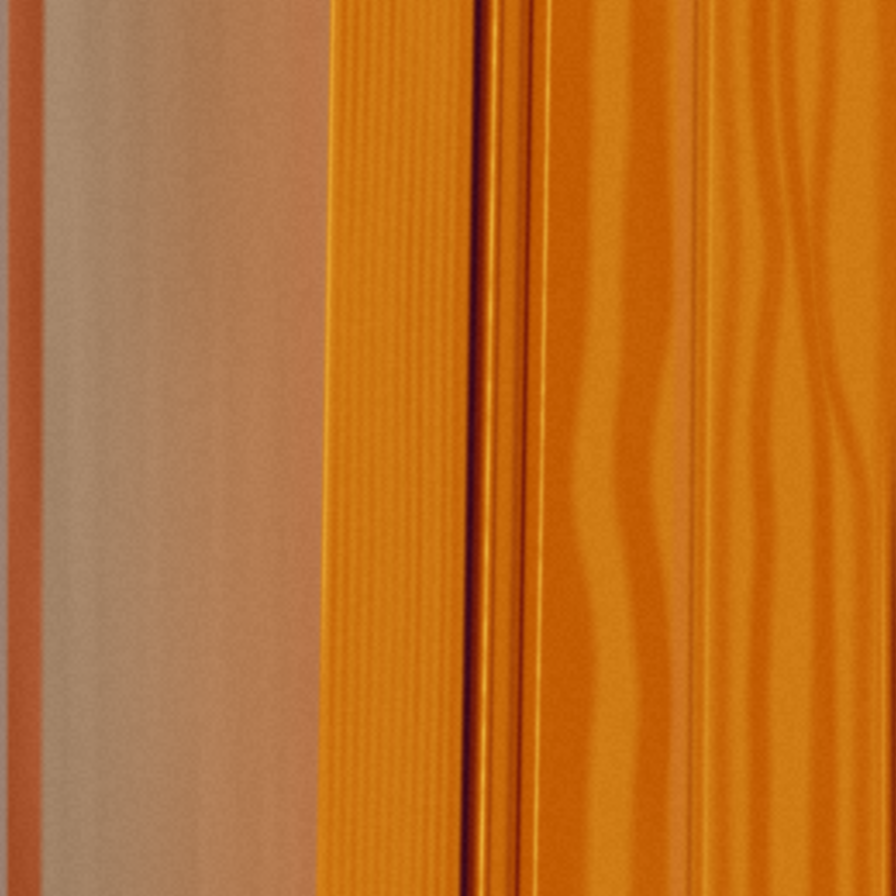
Reproduce this texture procedurally as a Shadertoy shader.

```glsl
// Upright wooden boards beside a matte beige panel, with a dark joint and lit bevels.
// Vertical layers are blended left to right in slightly leaning coordinates;
// the wide board carries wavy growth bands whose paths are sums of smooth bumps.
#define LEAN 0.016
#define SOFT 0.004
#define GRAIN_PERIOD 0.0133
#define GRAIN_DEPTH 0.42
#define SPECKLE 0.028
#define HONEY vec3(0.81, 0.48, 0.08)
#define AMBER vec3(0.76, 0.36, 0.01)
#define GLINT vec3(0.90, 0.65, 0.20)
#define MAROON vec3(0.46, 0.09, 0.03)
#define SHADOW vec3(0.24, 0.03, 0.10)
#define RUST vec3(0.65, 0.32, 0.17)

float hash(vec2 p) {
    p = fract(p * vec2(0.1031, 0.1137));
    p += dot(p, p.yx + 33.33);
    return fract((p.x + p.y) * p.x * 7.31);
}

float noise(vec2 p) {
    vec2 i = floor(p), f = fract(p);
    f = f * f * (3.0 - 2.0 * f);
    return mix(mix(hash(i), hash(i + vec2(1, 0)), f.x),
               mix(hash(i + vec2(0, 1)), hash(i + vec2(1, 1)), f.x), f.y);
}

float bump(float x, float center, float width) {
    float d = (x - center) / width;
    return exp(-d * d);
}

float band(float x, float center, float halfWidth, float soft) {
    return 1.0 - smoothstep(halfWidth - soft, halfWidth + soft, abs(x - center));
}

float after(float x, float edge) {
    return smoothstep(edge - SOFT, edge + SOFT, x);
}

// Beige panel with a rust strip at its left
vec3 panel(vec2 p) {
    vec3 c = mix(vec3(0.64, 0.52, 0.41), vec3(0.70, 0.47, 0.30), smoothstep(0.04, 0.34, p.x));
    c += 0.025 * (noise(p * vec2(70.0, 2.0)) - 0.5);
    c += 0.03 * (noise(p * vec2(5.0, 4.0)) - 0.5);
    c = mix(c, vec3(0.72, 0.44, 0.27), 0.5 * bump(p.x, 0.345, 0.02));
    float strip = band(p.x, 0.026 + 0.003 * p.y, 0.020, 0.006);
    vec3 rust = RUST + 0.07 * (noise(vec2(p.x * 20.0, p.y * 6.0)) - 0.5);
    return mix(c, rust, strip);
}

// Narrow board with fine straight grain
vec3 grainBoard(float u, float y) {
    float bend = 0.004 * (noise(vec2(u * 9.0, y * 3.0)) - 0.5);
    float ripple = 0.5 + 0.5 * sin(6.2832 * (u + bend) / GRAIN_PERIOD);
    float strength = GRAIN_DEPTH * (0.5 + noise(vec2(u * 60.0, y * 3.0 + 7.0)));
    vec3 c = mix(HONEY, AMBER, ripple * strength);
    return mix(c, AMBER, 0.5 * bump(u, 0.512, 0.008));
}

// Joint, bevels and their thin bright edges
vec3 joint(vec3 c, float u, float y) {
    float gritty = 0.75 + 0.5 * noise(vec2(u * 90.0, y * 60.0));
    c = mix(c, AMBER, after(u, 0.522));
    c = mix(c, HONEY, 0.45 * band(u, 0.564, 0.011, 0.008));
    c = mix(c, MAROON, 0.9 * band(u, 0.530, 0.008, 0.005));
    c = mix(c, SHADOW, bump(u, 0.526, 0.0048));
    c = mix(c, GLINT, 0.85 * gritty * bump(u, 0.545, 0.0030));
    c = mix(c, MAROON, 0.35 * bump(u, 0.553, 0.0030));
    c = mix(c, MAROON, 0.35 * bump(u, 0.576, 0.0050));
    c = mix(c, MAROON, 0.85 * bump(u, 0.585, 0.0036));
    return mix(c, GLINT, 0.75 * gritty * bump(u, 0.605, 0.0030));
}

// Wide board: each growth band follows its own path up the board
vec3 wavyBoard(vec2 p) {
    float y = p.y;
    float x = p.x + 0.003 * (noise(vec2(p.x * 12.0, y * 14.0)) - 0.5);
    float edge = 0.653 + 0.009 * y - 0.017 * bump(y, 0.47, 0.13) + 0.012 * bump(y, 0.27, 0.10);
    float dark = 1.0 - smoothstep(edge - 0.010, edge + 0.010, x);
    float path = 0.724 - 0.018 * bump(y, 0.48, 0.11) + 0.009 * bump(y, 0.22, 0.10);
    dark = max(dark, band(x, path, 0.021 + 0.008 * bump(y, 0.70, 0.12), 0.010));
    path = 0.806 + 0.012 * bump(y, 0.72, 0.15);
    dark = max(dark, 0.7 * band(x, path, 0.009, 0.009));
    path = 0.847 + 0.017 * bump(y, 0.72, 0.12) + 0.007 * bump(y, 0.40, 0.08);
    dark = max(dark, 0.9 * band(x, path, 0.012, 0.008));
    path = mix(0.918, 0.878, smoothstep(0.45, 0.95, y));
    dark = max(dark, 0.9 * band(x, path, 0.010 + 0.006 * bump(y, 0.0, 0.3), 0.008));
    path = 0.962 - 0.036 * smoothstep(0.43, 0.62, y) - 0.014 * bump(y, 0.74, 0.12);
    dark = max(dark, 0.8 * band(x, path, 0.010, 0.009));
    dark = max(dark, 0.7 * smoothstep(0.968, 0.990, x));
    dark *= 0.85 + 0.3 * noise(p * vec2(45.0, 5.0));
    vec3 c = mix(HONEY, AMBER, clamp(dark, 0.0, 1.0));

    // Straight rays and the far right edge
    float r = p.x - 0.008 * (y - 0.5);
    c = mix(c, vec3(0.80, 0.45, 0.15), 0.75 * band(r, 0.760, 0.008, 0.006));
    c = mix(c, vec3(0.67, 0.29, 0.03), 0.65 * bump(r, 0.773, 0.004));
    c = mix(c, AMBER, 0.6 * bump(r, 0.783, 0.005));
    c = mix(c, GLINT, 0.35 * bump(r, 0.791, 0.003));
    float low = 1.0 - smoothstep(0.25, 0.60, y);
    c = mix(c, GLINT, 0.45 * low * bump(p.x, 0.986, 0.003));
    return mix(c, MAROON, 0.75 * low * bump(p.x, 0.998, 0.005));
}

void mainImage(out vec4 fragColor, in vec2 fragCoord) {
    vec2 p = fragCoord / iResolution.xy;
    float u = p.x - LEAN * (p.y - 0.5);

    vec3 c = mix(panel(p), grainBoard(u, p.y), after(u, 0.361));
    float rim = 0.25 + 0.55 * smoothstep(0.20, 0.40, p.y);
    c = mix(c, GLINT, rim * bump(u, 0.364, 0.0032));
    c = joint(c, u, p.y);
    c = mix(c, wavyBoard(p), after(u, 0.612));

    // Soft grey left margin and fine surface speckle
    c = mix(vec3(0.61, 0.50, 0.44), c, smoothstep(0.002, 0.012, p.x));
    c += SPECKLE * (noise(p * 260.0) - 0.5);
    fragColor = vec4(clamp(c, 0.0, 1.0), 1.0);
}
```
